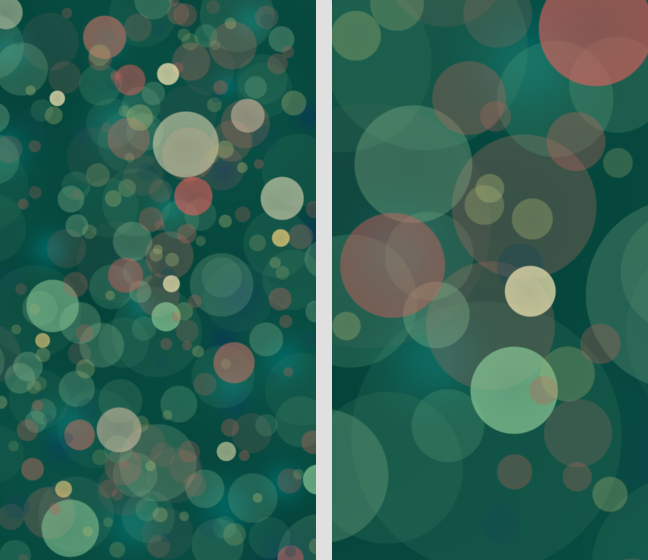
Left: the whole. Right: its middle third, enlarged.
Write a Shadertoy shader that draws this background.

```glsl
// Translucent overlapping bokeh discs over deep green with soft teal and navy glows.
#define LARGE_COUNT 38
#define MEDIUM_COUNT 78
#define SMALL_COUNT 125
#define CREAM_COUNT 9
#define CORAL_COUNT 9
#define GOLD_COUNT 7
#define GLOW_COUNT 24
#define DEEP_GREEN vec3(0.025, 0.285, 0.245)
#define SAGE vec3(0.56, 0.74, 0.57)
#define CORAL vec3(0.88, 0.37, 0.36)
#define GOLD vec3(0.93, 0.80, 0.48)
#define NAVY vec3(0.03, 0.22, 0.34)

vec4 hash4(float n) {
    vec4 q = fract(n * vec4(0.1031, 0.1030, 0.0973, 0.1099));
    q += dot(q, q.wzxy + 33.33);
    return fract((q.xxyz + q.yzzw) * q.zywx);
}

// Stratified in height; focus pulls the centres towards the middle column.
vec2 scatter(float i, float total, vec2 rnd, float focus, float height) {
    float side = 2.0 * rnd.x - 1.0;
    float x = 0.48 + 0.55 * side * mix(1.0, abs(side), focus);
    return vec2(x, (i + rnd.y) / total * height);
}

// Composites one family of discs; three tints are drawn with falling frequency.
vec3 discs(vec3 base, vec2 p, float height, int total, float seed, float focus,
           vec2 radii, vec2 alphas, vec3 mainTint, vec3 secondTint, vec3 rareTint) {
    float blur = 1.0 / iResolution.x;
    for (int i = 0; i < total; i++) {
        float n = seed + float(i);
        vec4 rnd = hash4(n);
        vec2 centre = scatter(float(i), float(total), rnd.xy, focus, height);
        float radius = mix(radii.x, radii.y, rnd.z * rnd.z);
        float dist = length(p - centre);
        if (dist > radius + blur) continue;
        float mask = 1.0 - smoothstep(radius - blur, radius + blur, dist);
        float pick = hash4(n + 517.3).y;
        vec3 tint = pick < 0.5 ? mainTint : pick < 0.8 ? secondTint : rareTint;
        float alpha = mix(alphas.x, alphas.y, rnd.w) * (0.92 + 0.08 * dist / radius);
        base = mix(base, tint, alpha * mask);
    }
    return base;
}

// Green ground with blurred teal and navy spots.
vec3 ground(vec2 p, float height) {
    float wave = sin(p.x * 4.1 + 1.3 * sin(p.y * 3.3)) * sin(p.y * 4.7 + p.x * 2.0);
    vec3 col = DEEP_GREEN + vec3(0.012, 0.025, 0.02) * wave;
    for (int i = 0; i < GLOW_COUNT; i++) {
        vec4 rnd = hash4(900.0 + float(i));
        vec2 centre = scatter(float(i), float(GLOW_COUNT), rnd.xy, 0.0, height);
        vec2 offset = (p - centre) / mix(0.04, 0.085, rnd.z);
        vec3 tint = rnd.w < 0.65 ? vec3(0.0, 0.45, 0.44) : NAVY;
        col = mix(col, tint, 0.65 * exp(-dot(offset, offset)));
    }
    return col;
}

void mainImage(out vec4 fragColor, in vec2 fragCoord) {
    vec2 p = fragCoord / iResolution.x;
    float height = iResolution.y / iResolution.x;
    vec3 col = ground(p, height);

    // Faint wide discs, then mid-sized ones gathered near the centre.
    col = discs(col, p, height, LARGE_COUNT, 11.0, 0.25, vec2(0.08, 0.15),
                vec2(0.10, 0.24), vec3(0.27, 0.53, 0.41), SAGE, vec3(0.45, 0.40, 0.36));
    col = discs(col, p, height, MEDIUM_COUNT, 131.0, 0.5, vec2(0.035, 0.085),
                vec2(0.15, 0.35), SAGE, vec3(0.70, 0.43, 0.38), vec3(0.36, 0.64, 0.49));

    // Strong accents.
    col = discs(col, p, height, CREAM_COUNT, 307.0, 0.4, vec2(0.045, 0.105),
                vec2(0.55, 0.75), vec3(0.80, 0.80, 0.66), vec3(0.52, 0.76, 0.57), vec3(0.83, 0.74, 0.64));
    col = discs(col, p, height, CORAL_COUNT, 401.0, 0.4, vec2(0.03, 0.07),
                vec2(0.40, 0.75), CORAL, vec3(0.76, 0.43, 0.38), CORAL);

    // Small specks and bright gold dots.
    col = discs(col, p, height, SMALL_COUNT, 557.0, 0.45, vec2(0.015, 0.042),
                vec2(0.20, 0.42), vec3(0.66, 0.70, 0.45), vec3(0.72, 0.39, 0.35), vec3(0.08, 0.28, 0.34));
    col = discs(col, p, height, GOLD_COUNT, 743.0, 0.6, vec2(0.022, 0.036),
                vec2(0.60, 0.85), GOLD, vec3(0.88, 0.85, 0.66), GOLD);

    fragColor = vec4(col, 1.0);
}
```
